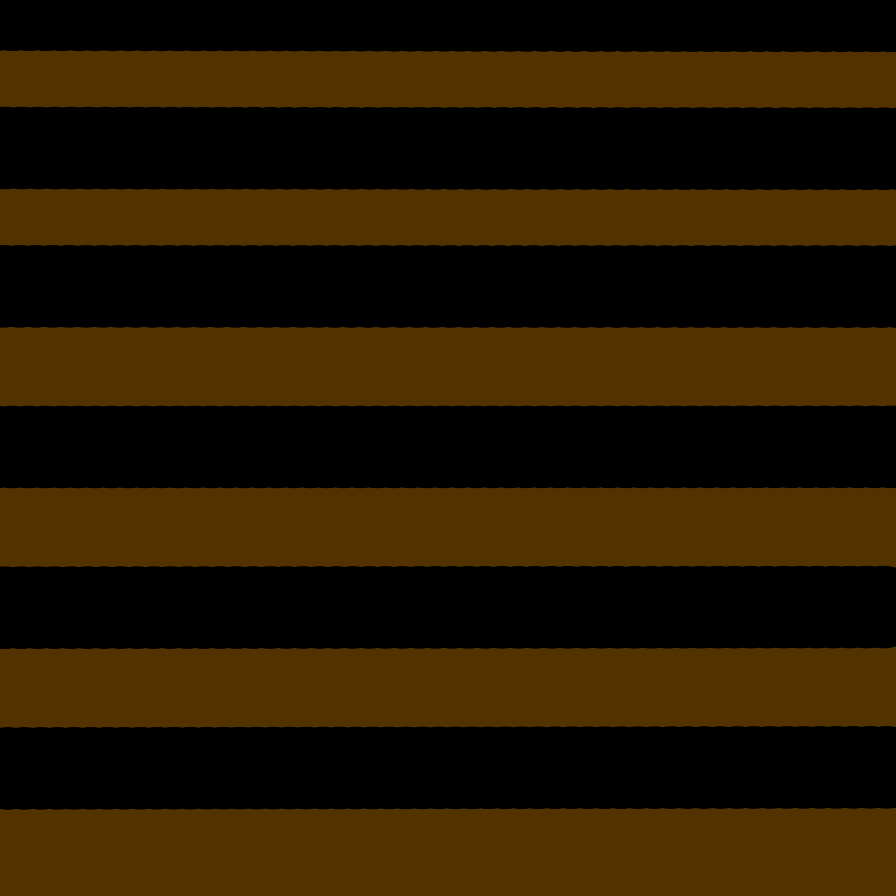
Reproduce this pattern procedurally as a WebGL 2 fragment shader.

```glsl
#version 300 es
precision highp float;

uniform vec2 u_resolution;
out vec4 fragColor;

float hash(float n) {
    return fract(sin(n * 12.9898 + 4.1) * 43758.547);
}

// Distance to a stroke stamped from evenly spaced discs, ending at strokeEnd.
float stampedStroke(vec2 p, float height, float tilt, float strokeEnd) {
    float spacing = 0.0185;
    float stamp = max(floor((strokeEnd - p.x) / spacing + 0.5), 0.0);
    float x = strokeEnd - stamp * spacing;
    vec2 center = vec2(x, height + tilt * (x - 0.5));
    return length(p - center) - 0.0461;
}

void main() {
    vec2 p = gl_FragCoord.xy / u_resolution;
    float pixel = 1.0 / min(u_resolution.x, u_resolution.y);

    // Six rows from the top; the lower ones are set further apart.
    float dist = 1.0;
    for (int i = 0; i < 6; i++) {
        float row = float(i);
        float height = 0.9885 - 0.1541 * row - 0.025 * max(row - 2.0, 0.0);
        float tilt = mix(-0.0013, 0.0012, row / 5.0);
        // The fifth stroke stops just inside the right edge.
        float strokeEnd = i == 4 ? 0.9857 : 1.05 + 0.0185 * hash(row);
        dist = min(dist, stampedStroke(p, height, tilt, strokeEnd));
    }

    vec3 brown = vec3(0.322, 0.2, 0.0);
    vec3 black = vec3(0.0);
    float ink = 1.0 - smoothstep(-0.6 * pixel, 0.6 * pixel, dist);
    fragColor = vec4(mix(brown, black, ink), 1.0);
}
```
